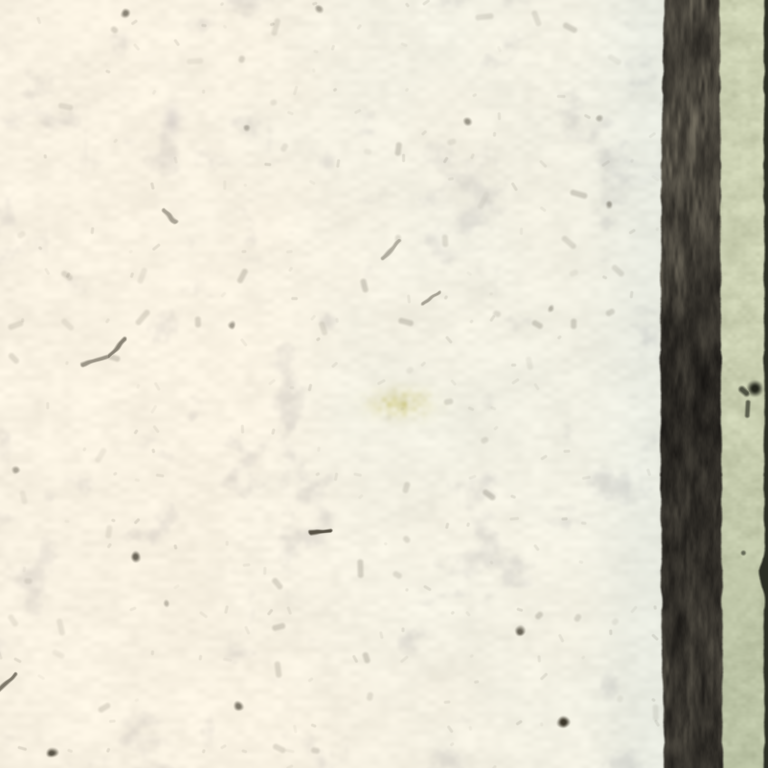
This texture is drawn by a Shadertoy shader. Its source:

```glsl
// Flecked cream paper beside a worn dark band and a pale green strip.

float hash(vec2 p) {
    return fract(sin(dot(p, vec2(127.1, 311.7))) * 43758.5453);
}

float noise(vec2 p) {
    vec2 i = floor(p), f = fract(p);
    f = f * f * (3.0 - 2.0 * f);
    return mix(mix(hash(i), hash(i + vec2(1, 0)), f.x),
               mix(hash(i + vec2(0, 1)), hash(i + vec2(1, 1)), f.x), f.y);
}

float fbm(vec2 p) {
    float sum = 0.0, amp = 0.5;
    for (int i = 0; i < 4; i++) {
        sum += amp * noise(p);
        p = p * 2.03 + 17.3;
        amp *= 0.5;
    }
    return sum;
}

float segment(vec2 p, vec2 a, vec2 b) {
    vec2 d = b - a;
    return length(p - a - d * clamp(dot(p - a, d) / dot(d, d), 0.0, 1.0));
}

float ink(float dist, float radius) {
    return 1.0 - smoothstep(radius * 0.3, radius * 1.6, dist);
}

// Large fibres: both ends of each stroke
const vec4 FIBRES[7] = vec4[7](
    vec4(0.107, 0.525, 0.142, 0.537), vec4(0.142, 0.537, 0.163, 0.559),
    vec4(0.405, 0.306, 0.429, 0.309), vec4(-0.01, 0.094, 0.021, 0.122),
    vec4(0.498, 0.664, 0.521, 0.687), vec4(0.551, 0.605, 0.572, 0.619),
    vec4(0.212, 0.727, 0.228, 0.711));
const float FIBRE_INK[7] = float[7](0.5, 0.6, 0.85, 0.65, 0.38, 0.42, 0.42);

// Specks: position and darkness
const vec3 SPECKS[15] = vec3[15](
    vec3(0.734, 0.060, 1.0), vec3(0.677, 0.178, 0.75), vec3(0.177, 0.275, 0.75),
    vec3(0.310, 0.081, 0.65), vec3(0.068, 0.020, 0.85), vec3(0.164, 0.983, 0.6),
    vec3(0.609, 0.842, 0.5), vec3(0.793, 0.733, 0.4), vec3(0.302, 0.577, 0.45),
    vec3(0.415, 0.988, 0.4), vec3(0.781, 0.845, 0.3), vec3(0.718, 0.598, 0.3),
    vec3(0.020, 0.388, 0.4), vec3(0.322, 0.833, 0.3), vec3(0.217, 0.214, 0.3));

// Small faint flecks, one possible per cell
float flecks(vec2 p, float cells, float density) {
    vec2 q = p * cells, cell = floor(q);
    if (hash(cell + 3.7) > density) return 0.0;
    vec2 center = 0.3 + 0.4 * vec2(hash(cell + 11.0), hash(cell + 29.0));
    float angle = 6.283 * hash(cell + 47.0);
    vec2 reach = vec2(cos(angle), sin(angle)) * 0.14 * hash(cell + 5.0) + 0.01;
    float dist = segment(fract(q), center - reach, center + reach);
    return ink(dist, 0.07) * (0.3 + 0.7 * hash(cell + 71.0));
}

vec3 paper(vec2 p) {
    vec3 col = mix(vec3(0.975, 0.947, 0.885), vec3(0.945, 0.94, 0.89),
                   smoothstep(0.2, 0.8, p.x + 0.5 * (fbm(p * 4.0) - 0.5)));
    col = mix(col, vec3(0.90, 0.915, 0.88), 0.7 * smoothstep(0.74, 0.87, p.x));
    col += 0.05 * (fbm(p * vec2(16, 24)) - 0.47);
    col += 0.035 * (noise(p * vec2(80, 130)) - 0.5);
    col -= vec3(0.07, 0.07, 0.055) * smoothstep(0.58, 0.8, fbm(p * 19.0 + 40.0));

    // Yellow stain with grains
    vec2 stain = (p - vec2(0.523, 0.474)) / vec2(0.035, 0.017);
    col -= vec3(0.09, 0.10, 0.24) * exp(-dot(stain, stain)) * (0.3 + noise(p * 150.0));
    vec2 smudge = (p - vec2(0.224, 0.843)) / vec2(0.010, 0.018);
    col -= vec3(0.10, 0.10, 0.07) * exp(-dot(smudge, smudge));

    float dark = 0.2 * flecks(p, 18.0, 0.25) + 0.13 * flecks(p + 0.37, 34.0, 0.2);
    vec2 wobble = 0.003 * vec2(noise(p * 90.0) - 0.5, noise(p * 90.0 + 31.0) - 0.5);
    for (int i = 0; i < 7; i++) {
        vec4 f = FIBRES[i];
        dark = max(dark, FIBRE_INK[i] * ink(segment(p + wobble, f.xy, f.zw), 0.0026));
    }
    for (int i = 0; i < 15; i++) {
        vec3 s = SPECKS[i];
        dark = max(dark, s.z * ink(length(p + wobble - s.xy), 0.003 + 0.003 * s.z));
    }
    return mix(col, vec3(0.24, 0.22, 0.17), dark);
}

vec3 darkBand(vec2 p) {
    float worn = 0.55 * smoothstep(0.5, 0.72, p.y) + 0.25 * smoothstep(0.42, 0.2, p.y);
    float grain = fbm(p * vec2(95, 32));
    float scratch = noise(p * vec2(260, 45)) * noise(p * vec2(60, 18) + 9.0);
    float light = 0.04 + 0.13 * worn + 0.20 * grain + 0.26 * scratch * (0.3 + worn);
    return light * vec3(1.03, 0.99, 0.86) + vec3(0.015, 0.01, 0.01);
}

vec3 greenStrip(vec2 p) {
    vec3 col = mix(vec3(0.73, 0.76, 0.64), vec3(0.80, 0.82, 0.70), smoothstep(0.0, 0.6, p.y));
    col += 0.12 * (fbm(p * vec2(40, 55)) - 0.47) + 0.04 * (noise(p * 160.0) - 0.5);
    float dark = ink(length(p - vec2(0.983, 0.494)), 0.008);
    dark = max(dark, 0.75 * ink(segment(p, vec2(0.966, 0.493), vec2(0.972, 0.488)), 0.004));
    dark = max(dark, 0.65 * ink(segment(p, vec2(0.973, 0.459), vec2(0.974, 0.476)), 0.003));
    dark = max(dark, 0.6 * ink(length(p - vec2(0.968, 0.28)), 0.003));
    return mix(col, vec3(0.14, 0.15, 0.11), dark);
}

void mainImage(out vec4 fragColor, in vec2 fragCoord) {
    vec2 p = fragCoord / iResolution.xy;
    float rough = 0.004 * (fbm(vec2(p.y * 55.0, 2.0)) - 0.5);
    float left = 0.860 + 0.005 * pow(abs(p.y - 0.5) * 2.0, 2.0) + rough;
    float right = 0.941 - 0.004 * p.y - rough;
    float border = 0.995 - 0.006 * smoothstep(0.03, 0.0, abs(p.y - 0.255)) + rough;
    float soft = 0.0022;

    vec3 col = mix(paper(p), darkBand(p), smoothstep(left - soft, left + soft, p.x));
    col = mix(col, greenStrip(p), smoothstep(right - soft, right + soft, p.x));
    col = mix(col, vec3(0.17, 0.18, 0.14), smoothstep(border - soft, border + soft, p.x));
    fragColor = vec4(clamp(col, 0.0, 1.0), 1.0);
}
```
